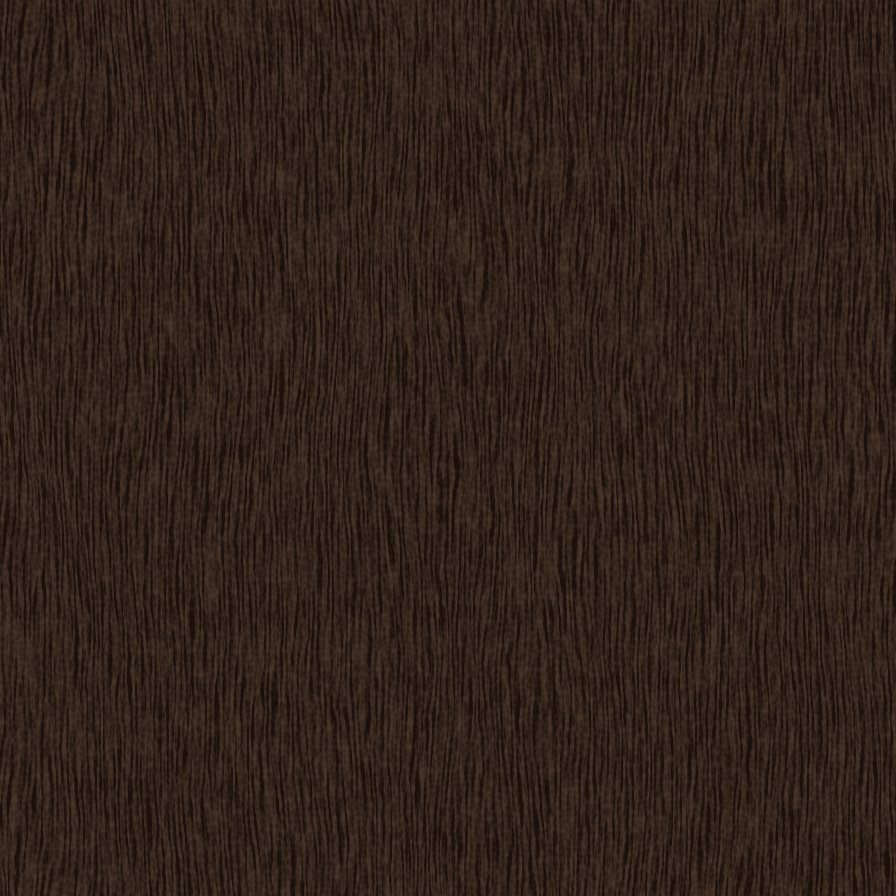
Give the GLSL for this texture, as a three.js fragment shader.

```glsl
varying vec2 vUv;

vec2 hash2(vec2 cell) {
  vec2 k = vec2(dot(cell, vec2(127.1, 311.7)), dot(cell, vec2(269.5, 183.3)));
  return fract(sin(k) * 43758.547);
}

// Distance to the nearest scattered cell centre, evenly spread sideways
float cellular(vec2 p) {
  vec2 cell = floor(p);
  vec2 local = fract(p);
  float nearest = 4.0;
  for (int y = -1; y <= 1; y++) {
    for (int x = -1; x <= 1; x++) {
      vec2 offset = vec2(float(x), float(y));
      vec2 centre = mix(vec2(0.12, 0.0), vec2(0.88, 1.0), hash2(cell + offset));
      vec2 toCentre = offset + centre - local;
      nearest = min(nearest, dot(toCentre, toCentre));
    }
  }
  return sqrt(nearest);
}

// Slight sideways drift that makes the grain lean
vec2 bendGrain(vec2 p) {
  float drift = 0.0040 * sin(8.0 * p.y + 5.0 * sin(6.0 * p.x) + 1.0);
  drift += 0.0020 * sin(21.0 * p.y + 17.0 * p.x + 3.0 * sin(11.0 * p.x));
  return vec2(p.x + drift, p.y);
}

// Dark grooves of uneven spacing that wander, fork and fade
float grooves(vec2 grain) {
  float wander = 1.1 * cellular(grain * vec2(62.0, 8.0) + 19.0)
               + 0.35 * cellular(grain * vec2(120.0, 30.0) + 53.0);
  float wave = 0.5 + 0.5 * cos(6.2832 * (140.0 * grain.x + wander));
  float fade = smoothstep(0.75, 0.15, cellular(grain * vec2(130.0, 11.0) + 113.0));
  return smoothstep(0.25, 0.95, wave) * (0.22 + 0.46 * fade);
}

void main() {
  vec2 grain = bendGrain(vUv);

  // Long fibres, short fibres and fine roughness
  float fibres = cellular(grain * vec2(200.0, 11.0));
  float shortFibres = cellular(grain * vec2(240.0, 36.0) + 37.0);
  float roughness = cellular(grain * vec2(256.0, 150.0) + 71.0);

  float tone = 0.74 + 0.32 * (fibres - 0.43)
             + 0.48 * (shortFibres - 0.43)
             + 0.52 * (roughness - 0.43)
             + 0.015 * sin(19.0 * vUv.x + 2.0 * sin(4.0 * vUv.y));

  // Grooves, then short crisp pores
  tone -= grooves(grain);
  float pore = cellular(grain * vec2(180.0, 22.0) + 151.0);
  tone -= 0.24 * (1.0 - smoothstep(0.12, 0.26, pore));

  vec3 darkPore = vec3(0.100, 0.057, 0.041);
  vec3 paleFibre = vec3(0.280, 0.204, 0.160);
  gl_FragColor = vec4(mix(darkPore, paleFibre, clamp(tone, 0.0, 1.0)), 1.0);
}
```
